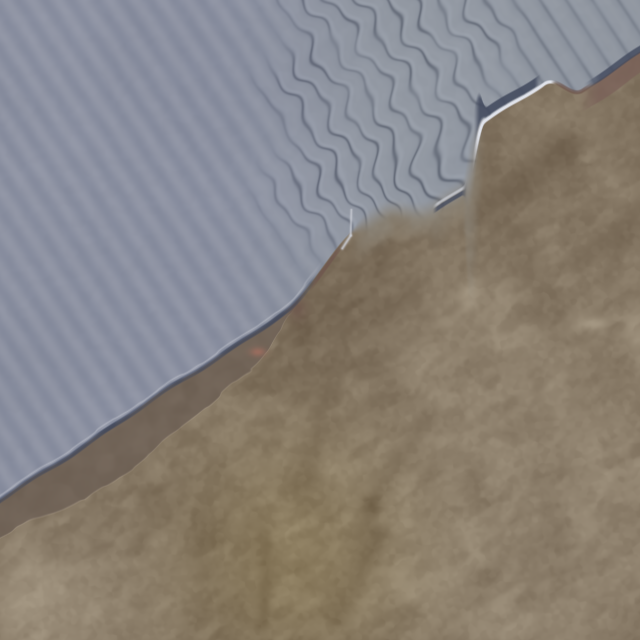
Write a three.js fragment shader that draws this texture.

```glsl
// A ribbed blue-grey metal roof, seen from above, meets bare brown earth
// along a torn diagonal eave. The eave is a line plus smooth steps, the ribs
// are a warped repeat, and the soil is layered smooth cellular noise.
varying vec2 vUv;

const vec3 ROOF_LEFT = vec3(0.545, 0.565, 0.630);
const vec3 ROOF_RIGHT = vec3(0.565, 0.590, 0.630);
const vec3 SOIL_DARK = vec3(0.380, 0.320, 0.250);
const vec3 SOIL_LIGHT = vec3(0.655, 0.605, 0.525);
const vec3 SHADE = vec3(0.430, 0.378, 0.335);
const vec3 HAZE = vec3(0.550, 0.530, 0.490);
const vec3 NAVY = vec3(0.250, 0.280, 0.360);
const vec3 RIM = vec3(0.800, 0.810, 0.840);
const vec3 RUST = vec3(0.430, 0.330, 0.300);
const vec2 ALONG_EAVE = vec2(0.835, 0.550);
const vec2 ALONG_RIB = vec2(-0.550, 0.835);
const float RIB_SPACING = 0.034;
const float RIB_PHASE = 0.6;
const float SOFT = 0.0018;

vec3 hash3(vec2 p) {
  vec3 q = fract(p.xyx * vec3(0.1031, 0.1030, 0.0973));
  q += dot(q, q.yzx + 33.33);
  return fract((q.xxy + q.yzz) * q.zyx);
}

// Cell values blended by distance to each jittered cell centre
float cellNoise(vec2 p) {
  vec2 cell = floor(p), f = fract(p);
  float sum = 0.0, weight = 0.0;
  for (int j = -1; j <= 1; j++)
    for (int i = -1; i <= 1; i++) {
      vec2 o = vec2(float(i), float(j));
      vec3 h = hash3(cell + o + 40.0);
      vec2 d = o + h.xy - f;
      float w = exp(-5.0 * dot(d, d));
      sum += w * h.z;
      weight += w;
    }
  return sum / weight - 0.5;
}

float blob(vec2 p, vec2 centre, vec2 radius) {
  vec2 d = (p - centre) / radius;
  return exp(-dot(d, d));
}

float streak(vec2 p, vec2 a, vec2 b, float width) {
  vec2 d = b - a;
  float t = clamp(dot(p - a, d) / dot(d, d), 0.0, 1.0);
  float r = length(p - a - d * t) / width;
  return exp(-r * r);
}

float span(float x, float a, float b, float soft) {
  return smoothstep(a - soft, a + soft, x) * (1.0 - smoothstep(b - soft, b + soft, x));
}

float band(float d, float centre, float halfWidth) {
  return 1.0 - smoothstep(halfWidth - SOFT, halfWidth + SOFT, abs(d - centre));
}

float eaveHeight(float x) {
  float y = 0.219 + 0.66 * x + 0.003 * sin(x * 43.0) * sin(x * 17.0);
  y += 0.056 * smoothstep(0.45, 0.553, x) - 0.048 * smoothstep(0.60, 0.68, x);
  return y + 0.083 * smoothstep(0.725, 0.757, x) - 0.053 * smoothstep(0.85, 0.91, x);
}

vec3 roof(vec2 p) {
  float s = dot(p, ALONG_EAVE) / RIB_SPACING, v = dot(p, ALONG_RIB);
  float torn = span(p.x + 0.02 * sin(p.y * 38.0), 0.44, 0.78, 0.05) * smoothstep(0.57, 0.66, p.y);
  float crisp = max(torn, 0.5 * smoothstep(0.70, 0.82, p.x));
  // Buckling bends and jogs the ribs
  s += 1.3 * blob(p, vec2(0.67, 0.69), vec2(0.10, 0.09));
  s += torn * (0.25 * sin(v * 62.0 + s * 0.6) + 0.13 * sin(v * 125.0 - s * 1.3));
  float u = fract(s + RIB_PHASE) - 0.5;
  float wave = cos(6.2832 * u);
  float groove = exp(-u * u * 130.0);
  float patchy = 0.7 + 0.8 * cellNoise(p * 19.0);
  vec3 c = mix(ROOF_LEFT, ROOF_RIGHT, smoothstep(0.3, 0.65, p.x));
  c -= vec3(0.022, 0.020, 0.016) * wave * (1.0 - 0.6 * crisp);
  c -= vec3(0.17, 0.17, 0.16) * groove * crisp * patchy;
  c += 0.03 * exp(-pow((u - 0.2) * 8.0, 2.0)) * crisp;
  return c + 0.02 * cellNoise(p * 6.0) + 0.012 * cellNoise(p * 90.0);
}

vec3 soil(vec2 p) {
  float broad = cellNoise(p * 6.0);
  float medium = cellNoise(p * 18.0 + 7.0);
  vec2 q = p + 0.03 * vec2(medium, broad);
  float grain = cellNoise(vec2(dot(p, ALONG_EAVE) * 34.0, dot(p, ALONG_RIB) * 62.0));
  float fine = cellNoise(p * 120.0);
  float tone = 0.50 + 0.20 * broad + 0.20 * medium + 0.22 * grain + 0.13 * fine;
  // Furrows and damp hollows
  float dark = streak(q, vec2(0.67, 0.36), vec2(0.59, 0.22), 0.022)
    + streak(q, vec2(0.59, 0.22), vec2(0.53, 0.03), 0.018)
    + 0.7 * streak(q, vec2(0.52, 0.38), vec2(0.46, 0.25), 0.022)
    + 0.7 * streak(q, vec2(0.42, 0.17), vec2(0.40, 0.02), 0.012)
    + streak(q, vec2(0.75, 0.66), vec2(0.88, 0.77), 0.022)
    + 0.9 * streak(q, vec2(0.91, 0.59), vec2(1.02, 0.67), 0.022);
  tone -= 0.23 * dark * (0.8 + grain) + 0.17 * blob(p, vec2(0.56, 0.54), vec2(0.15, 0.09));
  tone -= 0.10 * blob(p, vec2(0.27, 0.21), vec2(0.14, 0.10));
  // Pale dusty patches
  tone += 0.30 * blob(p, vec2(0.08, 0.06), vec2(0.15, 0.09));
  tone += 0.20 * blob(p, vec2(0.80, 0.06), vec2(0.22, 0.12));
  tone += 0.14 * blob(p, vec2(0.92, 0.36), vec2(0.25, 0.20));
  tone += 0.32 * blob(q, vec2(0.74, 0.55), vec2(0.026, 0.024));
  tone += 0.40 * blob(q, vec2(0.925, 0.49), vec2(0.020, 0.012));
  tone += 0.25 * blob(q, vec2(1.0, 0.47), vec2(0.02, 0.03));
  vec3 c = mix(SOIL_DARK, SOIL_LIGHT, clamp(tone, 0.0, 1.1));
  float yellow = blob(p, vec2(0.46, 0.12), vec2(0.18, 0.20));
  return c + yellow * vec3(0.015, 0.010, -0.030);
}

void main() {
  vec2 p = vUv;
  float x = p.x, e = 0.004;
  float slope = (eaveHeight(x + e) - eaveHeight(x - e)) / (2.0 * e);
  float d = (p.y - eaveHeight(x)) / sqrt(1.0 + slope * slope);
  float rough = cellNoise(p * 45.0);
  vec3 c = soil(p);

  // Shaded strip under the left eave, with a thin pale border
  float depth = (0.070 + 0.017 * sin(x * 13.0 - 0.8)) * (1.0 - smoothstep(0.39, 0.48, x));
  float below = eaveHeight(x) - p.y - depth + 0.008 * rough;
  float strip = (1.0 - smoothstep(-SOFT, SOFT, below)) * (1.0 - smoothstep(0.46, 0.48, x));
  c = mix(c, SHADE + 0.04 * rough, 0.85 * strip);
  c += 0.05 * band(below, 0.0, 0.0015) * (1.0 - smoothstep(0.44, 0.47, x));
  c = mix(c, vec3(0.66, 0.44, 0.38), 0.7 * blob(p, vec2(0.403, 0.450), vec2(0.012, 0.007)));
  c = mix(c, RUST, 0.6 * blob(p, vec2(0.465, 0.518), vec2(0.014, 0.018)));
  c = mix(c, RUST + 0.05, 0.75 * band(d, -0.012, 0.016) * smoothstep(0.90, 0.94, x));

  // Dust softens the torn middle of the eave
  float dusty = span(x, 0.56, 0.745, 0.02);
  c = mix(c, HAZE, 0.75 * dusty * smoothstep(-0.06, 0.0, d + 0.02 * rough));
  float blur = mix(SOFT, 0.018, dusty);
  c = mix(c, roof(p), smoothstep(-blur, blur, d));

  // Dark gutter, bright rim and rusty lip
  float left = 1.0 - smoothstep(0.46, 0.51, x);
  float flap = span(x, 0.745, 0.84, 0.006);
  float chip = span(x, 0.68, 0.725, 0.005);
  float right = smoothstep(0.91, 0.94, x);
  c = mix(c, NAVY, left * (0.65 + 0.5 * rough) * band(d, -0.001, 0.0035));
  c = mix(c, RIM, 0.4 * left * band(d, 0.006 + 0.003 * rough, 0.0012));
  c = mix(c, NAVY, 0.85 * flap * band(d, 0.010, 0.006));
  c = mix(c, RIM + 0.08, span(x, 0.743, 0.865, 0.006) * band(d, 0.0, 0.0025));
  c = mix(c, NAVY, 0.75 * chip * band(d, -0.005, 0.003));
  c = mix(c, RIM, 0.75 * chip * band(d, 0.001, 0.002));
  c = mix(c, NAVY, 0.8 * right * band(d, 0.003, 0.005));
  c = mix(c, RUST, 0.75 * span(x, 0.49, 0.53, 0.01) * band(d, -0.004, 0.003));
  c = mix(c, RUST, 0.7 * span(x, 0.87, 0.92, 0.01) * band(d, 0.0, 0.003));
  c = mix(c, RIM, 0.8 * streak(p, vec2(0.535, 0.612), vec2(0.548, 0.632), 0.0025));
  c = mix(c, RIM, 0.7 * streak(p, vec2(0.548, 0.632), vec2(0.549, 0.672), 0.002));
  gl_FragColor = vec4(c, 1.0);
}
```
